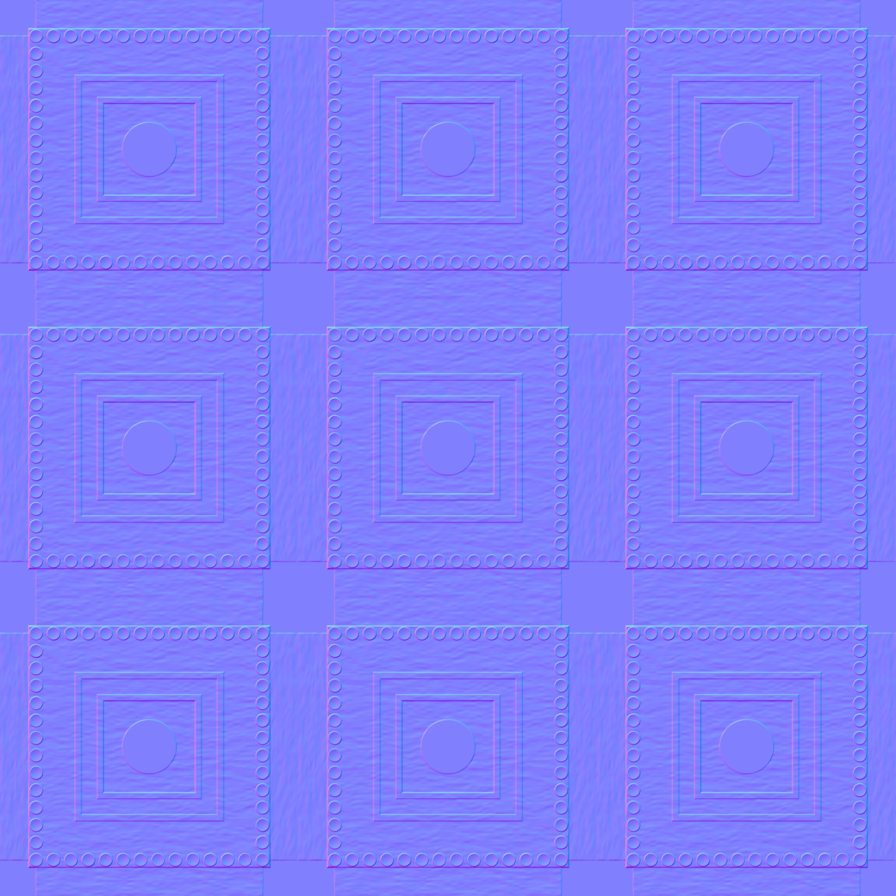
Reproduce this texture map procedurally as a Shadertoy shader.

```glsl
// Tangent-space normal map of a coffered wood ceiling: 3 x 3 beaded square panels on crossing beams

float hash(vec2 p) {
    return fract(sin(dot(p, vec2(127.1, 311.7))) * 43758.5453);
}

// Value noise that wraps every "period" lattice cells
float noise(vec2 p, vec2 period) {
    vec2 i = floor(p), f = fract(p);
    f = f * f * (3.0 - 2.0 * f);
    vec2 a = mod(i, period), b = mod(i + 1.0, period);
    return mix(mix(hash(a), hash(vec2(b.x, a.y)), f.x),
               mix(hash(vec2(a.x, b.y)), hash(b), f.x), f.y);
}

// Fibres running along x, wrapping over the unit cell, centred on zero
float woodGrain(vec2 uv) {
    uv.y += 0.014 * noise(uv * vec2(14.0, 10.0), vec2(14.0, 10.0));
    float fibres = 0.0, weight = 0.5;
    vec2 freq = vec2(12.0, 52.0);
    for (int k = 0; k < 3; k++) {
        fibres += weight * (noise(uv * freq, freq) - 0.5);
        freq *= vec2(2.0, 1.5);
        weight *= 0.8;
    }
    return fibres;
}

// 1 inside a shape (negative distance), 0 outside
float inside(float dist) {
    return smoothstep(0.003, -0.003, dist);
}

// Raised rim around a shallow bowl
float beadHeight(vec2 p, float radius) {
    float r = length(p) / radius;
    float bowl = 0.0036 * (1.0 - min(r * r, 1.0));
    return 0.0028 * smoothstep(1.15, 0.88, r) - bowl;
}

// Relief of one ceiling cell, in cell units
float height(vec2 uv) {
    vec2 cell = fract(uv), p = cell - 0.5, q = abs(p);
    float square = max(q.x, q.y);
    float panel = inside(square - 0.404);
    float corner = inside(0.38 - min(q.x, q.y));
    float disc = inside(length(p) - 0.091);

    // Beams stand above their crossings, the panel above both
    float h = mix(0.0014 * (1.0 - corner), 0.0042, panel);

    // Two square mouldings and the central medallion
    h += 0.0021 * (inside(square - 0.249) - inside(square - 0.227));
    h += 0.0020 * inside(square - 0.1745) - 0.0030 * inside(square - 0.1536);
    h += 0.0017 * disc;

    // Fourteen beads along each side
    float spacing = 0.758 / 13.0;
    float along = min(q.x, q.y);
    float slot = min(floor(along / spacing), 6.0) + 0.5;
    vec2 bead = vec2(square - 0.379, along - slot * spacing);
    h += beadHeight(bead, 0.0215);

    // Grain follows the beams; crossings, medallion and beads stay smooth
    bool upright = square > 0.404 && q.x > 0.38;
    float smoothPart = max(max(disc, corner * (1.0 - panel)), inside(length(bead) - 0.0225));
    h += 0.0025 * (1.0 - smoothPart) * woodGrain(upright ? cell.yx : cell);
    return h;
}

void mainImage(out vec4 fragColor, in vec2 fragCoord) {
    vec2 uv = 3.0 * fragCoord / iResolution.xy;

    // Slope across at least one pixel, so thin edges stay smooth
    vec2 e = vec2(max(0.002, 1.5 / iResolution.y), 0.0);
    vec2 slope = vec2(height(uv + e.xy) - height(uv - e.xy),
                      height(uv + e.yx) - height(uv - e.yx)) / (2.0 * e.x);

    // Red rises on left-facing edges, green on upward ones
    vec3 normal = normalize(vec3(slope.x, -slope.y, 1.0));
    fragColor = vec4(0.5 + 0.5 * normal, 1.0);
}
```
